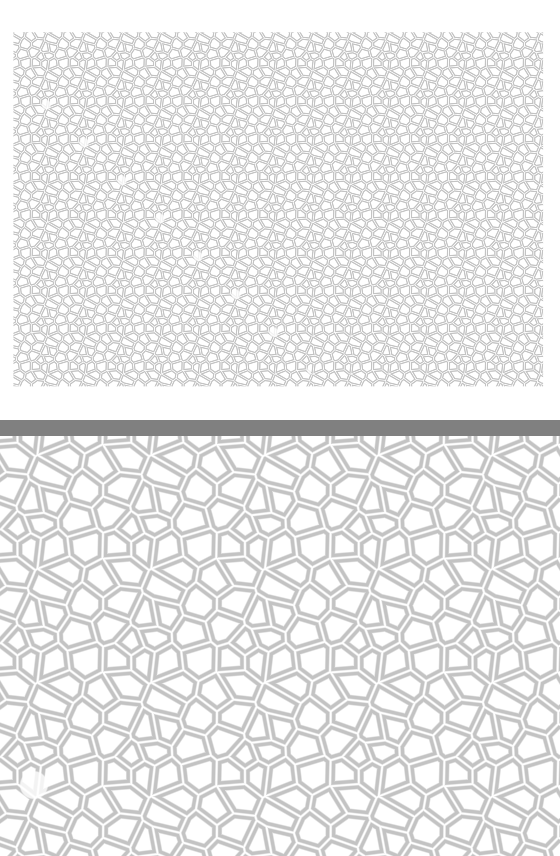
Top, the full canvas; bottom, a detail of the centre.
This pattern is drawn by a WebGL 2 fragment shader. Its source:

```glsl
#version 300 es
precision highp float;
// Draws a white panel of small crazy-paving cells, each with its own thin grey outline.

#define TILE_SIZE 0.0903     // repeat period, in canvas heights
#define TILE_CELLS 4.0       // cells along each side of a tile
#define JITTER 0.78          // irregularity of the cell sites
#define LINE_INSET 0.0024    // outline distance from the shared border
#define LINE_HALF 0.0015     // half width of an outline
#define LINE_SOFT 0.0015     // softness of an outline
#define LINE_COLOR vec3(0.765)
#define PAPER_COLOR vec3(1.0)
#define PANEL_MIN vec2(0.024, 0.080)   // panel corners, as canvas fractions
#define PANEL_MAX vec2(0.970, 0.923)
#define GAP_RADIUS 0.011     // size of the worn spots

uniform vec2 u_resolution;
out vec4 fragColor;

// Integer hash: two random values in 0..1 for a cell
vec2 hash2(vec2 cell) {
    uvec2 v = uvec2(cell) * 1664525u + 1013904223u;
    v.x += v.y * 1664525u;
    v.y += v.x * 1664525u;
    v ^= v >> 16u;
    v.x += v.y * 1664525u;
    v.y += v.x * 1664525u;
    v ^= v >> 16u;
    return vec2(v & 65535u) / 65535.0;
}

// Jittered site of a cell, staggered by row and repeating with the tile
vec2 cellSite(vec2 cell) {
    vec2 wrapped = mod(cell, TILE_CELLS);
    float stagger = mod(wrapped.y, 2.0) * 0.5 - 0.25;
    return cell + 0.5 + vec2(stagger, 0.0) + JITTER * (hash2(wrapped) - 0.5);
}

// Distance to the nearest Voronoi border, in cell units
float borderDistance(vec2 p) {
    vec2 base = floor(p);
    vec2 nearest = vec2(0.0);
    vec2 nearestCell = base;
    float best = 1e3;
    for (int y = -2; y <= 2; y++) {
        for (int x = -2; x <= 2; x++) {
            vec2 cell = base + vec2(x, y);
            vec2 toSite = cellSite(cell) - p;
            float d = dot(toSite, toSite);
            if (d < best) {
                best = d;
                nearest = toSite;
                nearestCell = cell;
            }
        }
    }
    float border = 1e3;
    for (int y = -2; y <= 2; y++) {
        for (int x = -2; x <= 2; x++) {
            if (x == 0 && y == 0) continue;
            vec2 other = cellSite(nearestCell + vec2(x, y)) - p;
            vec2 across = normalize(other - nearest);
            border = min(border, dot(0.5 * (nearest + other), across));
        }
    }
    return border;
}

// Coverage of the panel rectangle
float panelMask(vec2 p, float aspect, float pixel) {
    vec2 scale = vec2(aspect, 1.0);
    vec2 inside = min(p - PANEL_MIN * scale, PANEL_MAX * scale - p);
    return smoothstep(-0.5 * pixel, 0.5 * pixel, min(inside.x, inside.y));
}

// Small worn spots, one per tile along a falling diagonal
float wornSpots(vec2 p, float pixel) {
    float along = (fract(p.x / TILE_SIZE + 0.28) - 0.5) * TILE_SIZE;
    float offDiagonal = p.x + p.y - 0.861;
    float d = length(vec2(along, offDiagonal - along)) - GAP_RADIUS;
    return (1.0 - smoothstep(-pixel, pixel, d)) * step(p.x, 0.74);
}

void main() {
    float pixel = 1.0 / u_resolution.y;
    vec2 p = gl_FragCoord.xy * pixel;
    float aspect = u_resolution.x * pixel;

    // Outline set in from every cell border
    float cellScale = TILE_CELLS / TILE_SIZE;
    float border = borderDistance(p * cellScale) / cellScale;
    float soft = max(LINE_SOFT, pixel) * 0.5;
    float offset = abs(border - LINE_INSET);
    float line = 1.0 - smoothstep(LINE_HALF - soft, LINE_HALF + soft, offset);

    // Limit the outlines to the panel and clear the worn spots
    line *= panelMask(p, aspect, pixel) * (1.0 - 0.8 * wornSpots(p, pixel));
    fragColor = vec4(mix(PAPER_COLOR, LINE_COLOR, line), 1.0);
}
```
